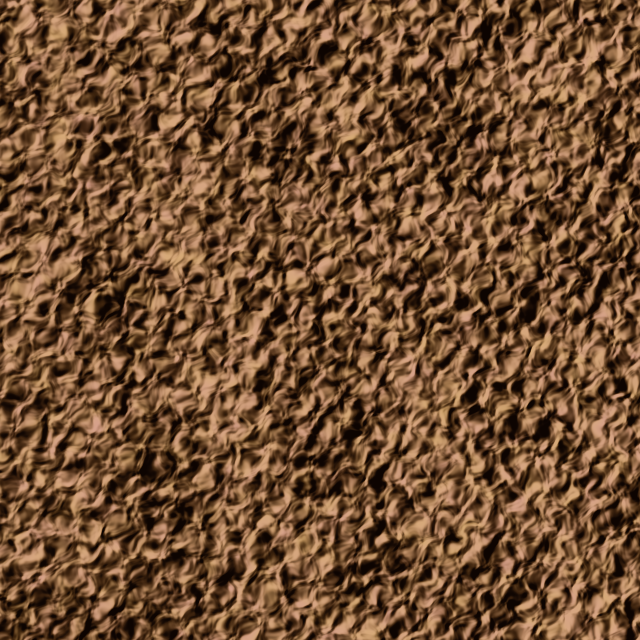
Give the GLSL for this texture, as a three.js fragment shader.

```glsl
// Rough brown stone: slanted, pitted grains under low raking light.
varying vec2 vUv;

const float GRAIN_ANGLE = 0.95;               // lean of the grains, radians
const vec2 GRAIN_STRETCH = vec2(0.96, 1.04);  // frequency along and across

const vec3 PIT_BLACK = vec3(0.05, 0.015, 0.005);
const vec3 DEEP_BROWN = vec3(0.23, 0.13, 0.05);
const vec3 EARTH = vec3(0.37, 0.24, 0.13);
const vec3 CLAY = vec3(0.51, 0.36, 0.23);
const vec3 TAN = vec3(0.66, 0.48, 0.33);
const vec3 LIT_SAND = vec3(0.84, 0.65, 0.50);

vec2 rotate(vec2 p, float angle) {
  float c = cos(angle);
  float s = sin(angle);
  return vec2(c * p.x + s * p.y, c * p.y - s * p.x);
}

float hash(vec2 cell) {
  vec3 p = fract(cell.xyx * vec3(0.1031, 0.1030, 0.0973));
  p += dot(p, p.yzx + 33.33);
  return fract((p.x + p.y) * p.z);
}

// Contribution of one lattice corner, with a unit gradient
float corner(vec2 cell, vec2 offset) {
  float angle = 6.2832 * hash(cell);
  return dot(vec2(cos(angle), sin(angle)), offset);
}

float gradientNoise(vec2 p) {
  vec2 i = floor(p);
  vec2 f = p - i;
  vec2 w = f * f * f * (f * (f * 6.0 - 15.0) + 10.0);
  vec2 e = vec2(1.0, 0.0);
  float low = mix(corner(i, f), corner(i + e.xy, f - e.xy), w.x);
  float high = mix(corner(i + e.yx, f - e.yx), corner(i + e.xx, f - e.xx), w.x);
  return mix(low, high, w.y);
}

// One layer of relief; the turn hides the lattice
float relief(vec2 p, float turn) {
  return gradientNoise(rotate(p, turn) + turn * 17.3);
}

// Slope of a relief layer facing the light
float litSlope(vec2 p, vec2 light, float frequency, float turn) {
  vec2 q = p * frequency;
  vec2 reach = 0.14 * light;
  return (relief(q - reach, turn) - relief(q + reach, turn)) / 0.28;
}

// Bends straight streaks into irregular grains
vec2 crumple(vec2 p, float frequency, float amount) {
  vec2 q = p * frequency;
  return p + amount * vec2(relief(q, 6.1), relief(q, 7.4));
}

// Colour ramp from shadow to light, by share of area
vec3 stoneColour(float t) {
  vec3 c = mix(PIT_BLACK, DEEP_BROWN, smoothstep(0.04, 0.24, t));
  c = mix(c, EARTH, clamp((t - 0.23) / 0.18, 0.0, 1.0));
  c = mix(c, CLAY, clamp((t - 0.41) / 0.19, 0.0, 1.0));
  c = mix(c, TAN, clamp((t - 0.60) / 0.18, 0.0, 1.0));
  return mix(c, LIT_SAND, clamp((t - 0.78) / 0.20, 0.0, 1.0));
}

void main() {
  // Grain frame: x runs along the grains, y across them
  vec2 p = rotate(vUv, GRAIN_ANGLE) * GRAIN_STRETCH;
  p = crumple(p, 34.0, 0.012);
  float swing = mix(0.15, -0.25, vUv.x);
  vec2 light = vec2(sin(swing), cos(swing));

  // Broad lumps and main grains, then fine grit that fades in shadow
  float coarse = 0.24 * litSlope(p, light, 23.0, 0.4)
               + 0.64 * litSlope(p, light, 45.0, 1.7);
  float grit = 0.60 * litSlope(p, light, 82.0, 2.9)
             + 0.30 * litSlope(p, light, 135.0, 4.1);
  float shade = 1.4 * (coarse + grit * mix(0.65, 1.1, smoothstep(-0.7, 0.2, coarse)));

  // Round pits at two sizes and wide uneven patches
  shade += 2.0 * relief(p * 42.0, 5.2) + 1.0 * relief(p * 70.0, 2.5);
  shade += 0.7 * relief(p * 14.0, 3.7) + 0.9 * relief(p * 7.0, 0.9);
  shade *= mix(0.90, 1.06, vUv.x);

  // Spread the tones evenly over the ramp
  float tone = 1.0 / (1.0 + exp(-1.65 * (shade + 0.03)));
  vec3 colour = stoneColour(tone);

  // Faint drift between rosy and ochre mineral
  float mineral = relief(p * 26.0, 3.3) + 0.6 * relief(p * 60.0, 2.2);
  colour *= 1.0 + mineral * vec3(0.0, 0.04, -0.12);

  gl_FragColor = vec4(colour, 1.0);
}
```
